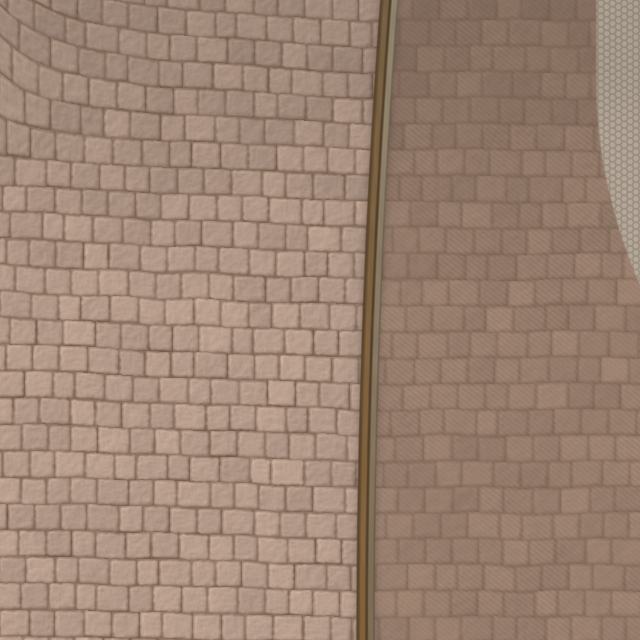
A WebGL 2 fragment shader for this texture:

```glsl
#version 300 es
precision highp float;

#define ROWS 24.7
#define COLUMNS 23.6
#define EDGE_JITTER 0.13
#define JOINT_WIDTH 0.045
#define RELIEF 0.10
#define STRIP_HALF_WIDTH 0.0140
#define MESH_CELLS 95.0
#define STONE vec3(0.705, 0.603, 0.540)
#define JOINT vec3(0.455, 0.360, 0.290)
#define VEILED_STONE vec3(0.592, 0.490, 0.425)
#define BRONZE vec3(0.360, 0.270, 0.180)
#define NET vec3(0.705, 0.655, 0.595)

uniform vec2 u_resolution;
out vec4 fragColor;

float hash(vec2 p) {
  return fract(sin(dot(p, vec2(127.1, 311.7))) * 43758.5453);
}

float noise(vec2 p) {
  vec2 i = floor(p), f = fract(p);
  f = f * f * (3.0 - 2.0 * f);
  return mix(mix(hash(i), hash(i + vec2(1, 0)), f.x),
             mix(hash(i + vec2(0, 1)), hash(i + vec2(1, 1)), f.x), f.y);
}

float fbm(vec2 p) {
  float sum = 0.0, gain = 0.5;
  for (int i = 0; i < 4; i++) {
    sum += gain * noise(p);
    p = p * 2.03 + 17.3;
    gain *= 0.5;
  }
  return sum;
}

float stripCentre(float y) { return 0.571 + 0.037 * y * y; }

// Position in tile units, with rows counted downwards and lifted at the left
vec2 tileSpace(vec2 uv) {
  float left = max(0.57 - uv.x, 0.0) / 0.57;
  float rise = left * mix(0.012, 0.032, uv.y);
  rise += 0.075 * exp(-uv.x / 0.09) * smoothstep(0.70, 1.0, uv.y);
  float wobble = 0.12 * (noise(uv * vec2(16.0, 9.0)) - 0.5);
  return vec2(uv.x * COLUMNS, (1.0 - uv.y + rise) * ROWS - 0.8 + wobble);
}

float edgeAt(float column, float row) {
  return column + EDGE_JITTER * (2.0 * hash(vec2(column, row + 40.0)) - 1.0);
}

// Staggered, uneven tiles; veil is 1 behind the fine mesh
vec3 tiles(vec2 uv, float veil, float px) {
  vec2 p = tileSpace(uv);
  float row = floor(p.y);
  p.x += 0.5 * mod(row, 2.0) + 0.55 * hash(vec2(row, 7.0));
  float column = floor(p.x);
  if (p.x < edgeAt(column, row)) column -= 1.0;
  else if (p.x > edgeAt(column + 1.0, row)) column += 1.0;
  float x0 = edgeAt(column, row), x1 = edgeAt(column + 1.0, row);
  vec2 id = vec2(column, row);
  float tone = hash(id + 3.1);

  // Rounded box with ragged sides
  vec2 halfSize = 0.5 * vec2(x1 - x0, 1.0);
  vec2 local = vec2(p.x - x0, p.y - row) - halfSize;
  local.y += 0.05 * (hash(id + 9.0) - 0.5);
  float ragged = 0.05 * (noise(p * 7.0) - 0.5);
  vec2 q = abs(local) - halfSize + 0.10 + JOINT_WIDTH;
  float d = length(max(q, 0.0)) + min(max(q.x, q.y), 0.0) - 0.10 + ragged;

  // Stone grain, lit from the upper left
  vec2 grain = p * 5.0 + id * 3.7;
  float slope = fbm(grain) - fbm(grain + vec2(0.35, 0.35));
  float light = 1.0 + 0.08 * (tone - 0.5) + 0.06 * (fbm(p * 2.0) - 0.5);
  light += RELIEF * slope * mix(1.6, 0.7, veil);
  float rim = smoothstep(-0.15, -0.04, d);
  light -= 0.10 * rim * dot(local / halfSize, vec2(0.6, 0.5)) * (1.0 - 0.5 * veil);
  vec3 base = mix(STONE, VEILED_STONE, veil);
  base *= mix(0.88, 1.01, smoothstep(1.05, 0.45, uv.y));
  vec3 colour = base * light;

  // Joints, with deeper shadow on some right and lower sides
  float soft = px * ROWS + mix(0.03, 0.06, veil);
  float joint = smoothstep(-soft, soft, d);
  float deep = step(0.6, hash(id + 21.0)) * step(0.0, local.x + local.y);
  float depth = mix(0.52 + 0.28 * noise(p * 1.7) + 0.22 * deep, 0.48, veil);
  return mix(colour, JOINT * mix(1.0, 0.98, veil), joint * depth);
}

// Distance from the border of the nearest hexagon
float hexBorder(vec2 p) {
  vec2 s = vec2(1.0, 1.7320508);
  vec2 a = mod(p, s) - 0.5 * s;
  vec2 b = mod(p + 0.5 * s, s) - 0.5 * s;
  vec2 c = abs(dot(a, a) < dot(b, b) ? a : b);
  return 0.5 - max(c.x, dot(c, 0.5 * s));
}

// Bronze channel on the left, pale lip on the right
vec3 strip(float t, float y) {
  vec3 gold = mix(vec3(0.52, 0.39, 0.23), vec3(0.46, 0.38, 0.27), y);
  vec3 lip = mix(vec3(0.49, 0.42, 0.33), vec3(0.57, 0.52, 0.43), y);
  vec3 colour = mix(BRONZE, gold, smoothstep(-0.85, -0.45, t));
  colour = mix(colour, BRONZE * 0.92, smoothstep(-0.15, 0.1, t));
  colour = mix(colour, lip, smoothstep(0.15, 0.4, t));
  return mix(colour, lip * 0.78, smoothstep(0.75, 1.0, t));
}

void main() {
  vec2 uv = gl_FragCoord.xy / u_resolution;
  float px = 1.0 / min(u_resolution.x, u_resolution.y);
  float across = uv.x - stripCentre(uv.y);
  float veil = smoothstep(-px, px, across);
  vec3 colour = tiles(uv, veil, px);

  // Fine diagonal weave over the right side
  float weave = sin(6.2832 * 115.0 * (uv.x * 0.8 + uv.y));
  colour *= 1.0 + 0.022 * veil * weave * (0.4 + noise(uv * 14.0));

  // Pale net with a curved border
  float curve = max(0.87 - uv.y, 0.0) / 0.32;
  float inNet = uv.x - 0.932 - 0.07 * curve * curve;
  float wire = 1.0 - smoothstep(0.04, 0.10 + px * MESH_CELLS, hexBorder(uv.yx * MESH_CELLS));
  vec3 net = NET * (1.0 - 0.15 * wire) * (0.97 + 0.06 * noise(uv * 9.0));
  colour = mix(colour, net, 0.93 * smoothstep(-1.5 * px, 1.5 * px, inNet));

  // Strip and its contact shadow
  float outside = abs(across) - STRIP_HALF_WIDTH;
  colour *= 1.0 - 0.16 * exp(-max(outside, 0.0) / 0.006);
  vec3 metal = strip(across / STRIP_HALF_WIDTH, uv.y);
  metal *= 0.97 + 0.06 * noise(uv * vec2(300.0, 30.0));
  colour = mix(colour, metal, 1.0 - smoothstep(-px, px, outside));
  fragColor = vec4(colour, 1.0);
}
```
